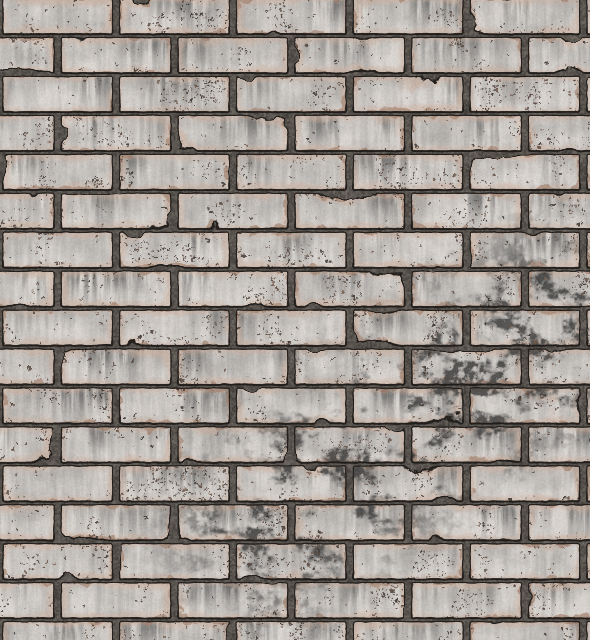
Reproduce this texture procedurally as a WebGL 2 fragment shader.

```glsl
#version 300 es
precision highp float;
// Weathered whitewashed brick wall in running bond, with dark joints, flakes, pits and soot.
uniform vec2 u_resolution;
out vec4 fragColor;

#define ROWS 16.435                      // courses over the canvas height
#define BRICK_LENGTH 3.0                 // brick pitch, in courses
#define WALL_OFFSET vec2(0.02, 0.08)     // phase of the bond at the top left
#define HALF_BRICK vec2(1.395, 0.445)    // half size of a brick face
#define OUTLINE 0.014                    // half width of the dark contour
#define STREAKS 0.80                     // strength of the vertical stains
#define PITS 0.34                        // density of the pits in clusters
#define SOOT 0.85                        // strength of the large soot patches
#define CHIPS 0.26                       // depth of broken edges

const vec3 PALE = vec3(0.845, 0.828, 0.812);
const vec3 ASH = vec3(0.70, 0.685, 0.672);
const vec3 STAIN = vec3(0.36, 0.36, 0.355);
const vec3 BLUSH = vec3(0.80, 0.69, 0.62);
const vec3 CLAY = vec3(0.62, 0.49, 0.415);
const vec3 MORTAR = vec3(0.335, 0.315, 0.295);
const vec3 INK = vec3(0.105, 0.095, 0.088);

float hash(vec2 p) {
  vec3 q = fract(p.xyx * vec3(0.1031, 0.1030, 0.0973));
  q += dot(q, q.yzx + 33.33);
  return fract((q.x + q.y) * q.z);
}

float noise(vec2 p) {
  vec2 i = floor(p), f = fract(p);
  f = f * f * (3.0 - 2.0 * f);
  return mix(mix(hash(i), hash(i + vec2(1, 0)), f.x),
             mix(hash(i + vec2(0, 1)), hash(i + vec2(1, 1)), f.x), f.y);
}

float fbm(vec2 p) {
  float sum = 0.0, gain = 0.533;
  for (int i = 0; i < 4; i++) {
    sum += gain * noise(p);
    p = p * 2.03 + 17.7;
    gain *= 0.5;
  }
  return sum;
}

float roundedBox(vec2 p, vec2 halfSize, float radius) {
  vec2 q = abs(p) - halfSize + radius;
  return length(max(q, 0.0)) + min(max(q.x, q.y), 0.0) - radius;
}

float segmentDistance(vec2 p, vec2 a, vec2 b) {
  vec2 pa = p - a, ba = b - a;
  return length(pa - ba * clamp(dot(pa, ba) / dot(ba, ba), 0.0, 1.0));
}

// Irregular pits: x is coverage, y is a random tone.
vec2 pitLayer(vec2 p, float scale, float density, float px) {
  vec2 q = p * scale + 0.9 * (vec2(noise(p * 20.0), noise(p * 20.0 + 40.0)) - 0.5);
  vec2 cell = floor(q);
  vec2 centre = 0.35 + 0.3 * vec2(hash(cell + 3.1), hash(cell + 8.7));
  float radius = mix(0.12, 0.36, hash(cell + 19.3));
  float shape = 1.0 - smoothstep(-0.6, 0.6, (length(fract(q) - centre) - radius) / (px * scale));
  return vec2(shape * step(hash(cell + 27.9), density), hash(cell + 51.0));
}

void main() {
  float px = ROWS / u_resolution.y;
  vec2 p = vec2(gl_FragCoord.x, u_resolution.y - gl_FragCoord.y) * px + WALL_OFFSET;

  // Running bond; local.y grows downwards
  float row = floor(p.y);
  float x = p.x - 0.5 * BRICK_LENGTH * mod(row, 2.0);
  float column = floor(x / BRICK_LENGTH);
  vec2 local = vec2(x - (column + 0.5) * BRICK_LENGTH, fract(p.y) - 0.5);
  float seed = hash(vec2(column, row) + 11.0);
  vec2 own = p + 57.0 * seed;

  // Brick outline, nearly straight with a few broken edges
  float d = roundedBox(local, HALF_BRICK, 0.04) + 0.035 * (fbm(own * 6.0) - 0.5);
  d += CHIPS * smoothstep(0.80, 0.96, noise(own * 1.15)) * fbm(own * 5.0 + 9.0);

  // Whitewashed face with fine vertical streaks running from the top
  float fine = fbm(vec2(p.x * 9.0, p.y * 0.8 + seed * 40.0));
  float cloudy = fbm(own * vec2(1.1, 1.7) + 5.0);
  float fade = 1.0 - smoothstep(-0.5, 0.35, local.y);
  float grey = 0.22 + 1.3 * (cloudy - 0.45) + 1.1 * (fine - 0.45) + 0.3 * fade;
  vec3 face = mix(PALE, ASH, clamp(grey, 0.0, 1.0));
  float patches = smoothstep(0.40, 0.90, noise(vec2(p.x * 1.2, row * 7.3)));
  float streak = patches * (0.15 + 0.85 * fade) * smoothstep(0.25, 0.75, fine);
  face = mix(face, STAIN, STREAKS * streak);

  // Warm rim and crisp scallops of flaked paint
  float rim = d + 0.30 * (fbm(own * 1.8 + 21.0) - 0.5);
  face = mix(face, BLUSH, 0.60 * smoothstep(-0.20, 0.02, rim));
  float flake = d + 0.50 * (fbm(own * 2.6 + 73.0) - 0.60);
  face = mix(face, CLAY, 0.62 * smoothstep(-0.03, 0.0, flake));

  // Soot gathers along a rising band
  float band = segmentDistance(p, vec2(7.0, 13.5), vec2(14.5, 8.3));
  float soot = exp(-band * band * 0.25) * smoothstep(0.47, 0.68, fbm(p * vec2(1.5, 2.2) + 31.0));
  soot *= 0.15 + 1.5 * smoothstep(0.25, 0.75, fbm(p * 7.0));
  face = mix(face, STAIN * 0.7, clamp(SOOT * soot, 0.0, 0.85));

  // Clustered pits in two sizes
  float density = 0.02 + PITS * smoothstep(0.52, 0.90, noise(own * 1.7 + 90.0));
  for (int i = 0; i < 2; i++) {
    vec2 pit = pitLayer(own, 8.0 + 6.0 * float(i), density * (0.6 + 0.3 * float(i)), px);
    face = mix(face, mix(INK * 1.8, CLAY * 0.75, pit.y), 0.85 * pit.x);
  }
  face += 0.05 * (noise(p * 31.0) - 0.5);

  // Grainy mortar and a thin dark contour, heavier below each brick
  vec3 mortar = MORTAR * (0.62 + 0.45 * noise(p * 22.0) + 0.35 * fbm(p * 5.0));
  vec3 color = mix(mortar, face, 1.0 - smoothstep(-0.6 * px, 0.6 * px, d));
  float width = OUTLINE + 0.010 * smoothstep(0.2, 0.4, local.y);
  float contour = 1.0 - smoothstep(-0.5 * px, 0.6 * px, abs(d - 0.012) - width);
  color = mix(color, INK, 0.9 * contour);
  fragColor = vec4(clamp(color, 0.0, 1.0), 1.0);
}
```
